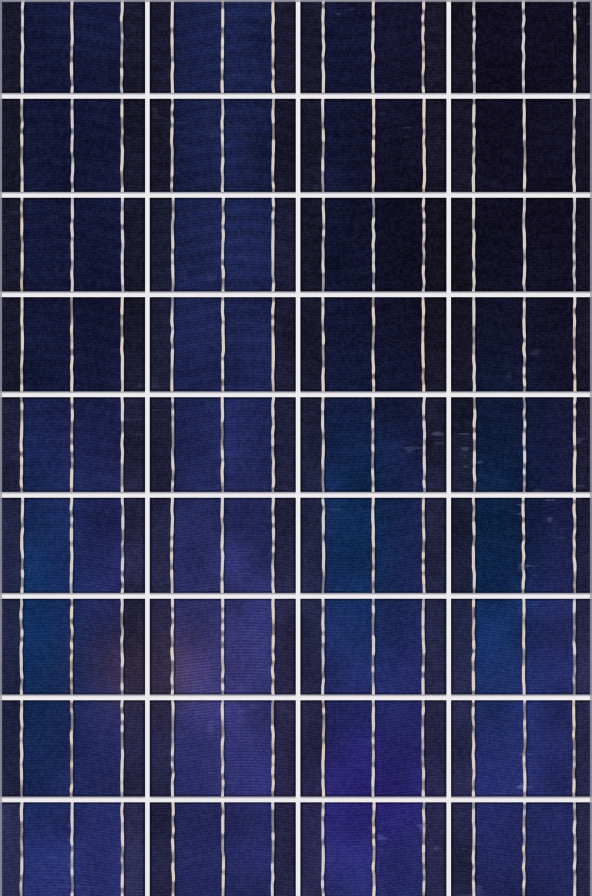
This texture is drawn by a Shadertoy shader. Its source:

```glsl
#define COLUMN_PITCH 0.2545
#define COLUMN_START -0.0055
#define ROW_START -0.0029
#define ROW_PITCH 0.1096
#define ROW_GROWTH 0.000286
#define GAP_HALF 0.0040
#define BUSBAR_HALF 0.0025
#define FINGER_COUNT 300.0
#define WEAR 1.0

const vec3 GAP_WHITE = vec3(0.93, 0.92, 0.93);
const vec3 GAP_SHADE = vec3(0.62, 0.62, 0.66);
const vec3 SOLDER = vec3(0.83, 0.80, 0.78);
const vec3 SOLDER_DULL = vec3(0.50, 0.48, 0.50);
const vec3 NIGHT_BLUE = vec3(0.075, 0.090, 0.205);
const vec3 NEAR_BLACK = vec3(0.065, 0.055, 0.120);
const vec3 DEEP_BLUE = vec3(0.140, 0.160, 0.370);
const vec3 STRIP_GREY = vec3(0.125, 0.115, 0.180);

float hash(vec2 p) {
    p = fract(p * vec2(0.1031, 0.1137));
    p += dot(p, p.yx + 33.33);
    return fract((p.x + p.y) * p.x * 17.0);
}

float noise(vec2 p) {
    vec2 i = floor(p), f = fract(p);
    f = f * f * (3.0 - 2.0 * f);
    return mix(mix(hash(i), hash(i + vec2(1, 0)), f.x),
               mix(hash(i + vec2(0, 1)), hash(i + vec2(1, 1)), f.x), f.y);
}

float band(float d, float halfWidth) {
    float aa = 0.75 / iResolution.x;
    return 1.0 - smoothstep(halfWidth - aa, halfWidth + aa, abs(d));
}

float blob(vec2 p, vec2 center, vec2 radius) {
    vec2 q = (p - center) / radius;
    return exp(-dot(q, q));
}

// Silicon colour: p runs down from the top left, f is the place in the cell
vec3 silicon(vec2 p, vec2 cell, vec2 f) {
    float low = smoothstep(0.25, 0.85, p.y);
    float right = smoothstep(0.45, 0.80, p.x);
    vec3 c = mix(mix(NIGHT_BLUE, NEAR_BLACK, right * 0.85), DEEP_BLUE, low);
    c += vec3(0.030, 0.045, 0.085) * blob(p, vec2(0.38, 0.25), vec2(0.11, 0.40));

    // Reflections: teal, warm and violet
    float teal = blob(p, vec2(0.06, 0.72), vec2(0.07, 0.18))
               + blob(p, vec2(0.60, 0.60), vec2(0.08, 0.14))
               + blob(p, vec2(0.83, 0.62), vec2(0.08, 0.18));
    c += vec3(-0.060, 0.035, 0.030) * teal;
    c += vec3(0.130, 0.050, -0.050) * blob(p, vec2(0.25, 0.745), vec2(0.09, 0.05));
    c += vec3(0.080, 0.055, 0.090) * blob(p, vec2(0.39, 0.75), vec2(0.12, 0.16));
    c += vec3(0.030, -0.020, 0.080) * blob(p, vec2(0.62, 0.88), vec2(0.14, 0.08));

    // Greyer strips outside the outer busbars
    float outer = smoothstep(0.32, 0.345, abs(f.x - 0.5));
    c = mix(c, STRIP_GREY * mix(0.8, 1.25, low), outer * 0.65);

    // Cell to cell variation and cloudy crystal
    c *= 0.90 + 0.20 * hash(cell + 7.0);
    c *= 0.85 + 0.30 * noise(p * vec2(18.0, 24.0));

    // Fine contact fingers and slow bowed ripples
    float bow = 0.004 * sin(p.x * 19.0);
    c *= 1.0 + 0.10 * sin(6.2832 * FINGER_COUNT * (p.y + bow));
    c *= 1.0 + 0.07 * sin(6.2832 * 55.0 * (p.y + 2.0 * bow)) * (1.0 - low);
    c += 0.05 * (noise(p * vec2(260.0, 400.0)) - 0.4);

    // Faint scuffs
    float scuff = smoothstep(0.80, 0.95, noise(p * vec2(42.0, 190.0)))
                * smoothstep(0.62, 0.80, noise(p * vec2(9.0, 14.0) + 5.0));
    return c + WEAR * scuff * (0.04 + 0.10 * right);
}

void mainImage(out vec4 fragColor, in vec2 fragCoord) {
    vec2 p = fragCoord / iResolution.xy;
    p.y = 1.0 - p.y;
    float aspect = iResolution.y / iResolution.x;

    // Grid coordinates; rows grow slightly taller downwards
    float column = (p.x - COLUMN_START) / COLUMN_PITCH;
    float root = sqrt(ROW_PITCH * ROW_PITCH + 4.0 * ROW_GROWTH * (p.y - ROW_START));
    float row = (root - ROW_PITCH) / (2.0 * ROW_GROWTH);
    vec2 grid = vec2(column, row);
    vec2 cell = floor(grid), f = fract(grid);

    // Signed distances to the nearest gap, in canvas widths
    vec2 gap = (grid - round(grid)) * vec2(COLUMN_PITCH, root * aspect);
    vec3 color = silicon(p, cell, f);
    color *= 1.0 - 0.35 * band(min(abs(gap.x), abs(gap.y)), GAP_HALF + 0.004);

    // Three beaded busbars per cell
    float third = floor(column * 3.0);
    float wobble = 0.0018 * (noise(vec2(third * 9.0, p.y * 95.0)) - 0.5)
                 + 0.0020 * (hash(vec2(third, cell.y)) - 0.5);
    float barX = (fract(column * 3.0) - 0.5) * COLUMN_PITCH / 3.0 + wobble;
    float bead = noise(vec2(third * 5.0 + 2.0, p.y * 150.0));
    vec3 barColor = mix(SOLDER_DULL, SOLDER, smoothstep(0.05, 0.65, bead));
    barColor += vec3(0.05, 0.01, -0.05) * (hash(vec2(third, cell.y + 20.0)) - 0.3);
    color *= 1.0 - 0.3 * band(barX - 0.002, BUSBAR_HALF + 0.001);
    color = mix(color, barColor, band(barX, BUSBAR_HALF * (0.85 + 0.3 * bead)));

    // White gaps, the level ones shaded along their upper side
    float level = band(gap.y, GAP_HALF + 0.0010);
    vec3 levelColor = mix(GAP_SHADE, GAP_WHITE, smoothstep(-0.0045, -0.0005, gap.y));
    color = mix(color, levelColor, level);
    color = mix(color, GAP_WHITE, band(gap.x, GAP_HALF));

    // Pale rim at the left, right and top
    float rim = min(min(p.x, 1.0 - p.x), p.y * aspect);
    color = mix(color, GAP_SHADE, 0.8 * band(rim, 0.0035));
    fragColor = vec4(clamp(color, 0.0, 1.0), 1.0);
}
```
